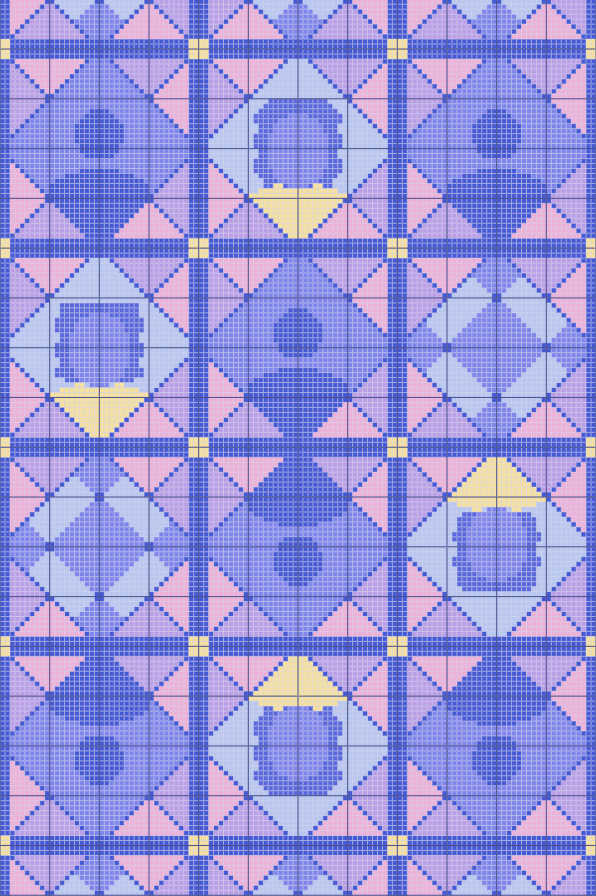
Give the GLSL for this pattern, as a WebGL 1 fragment shader.

```glsl
precision highp float;
// A cross-stitch quilt chart: pinwheel-cornered diamond blocks, sashing and ruled grid lines.

uniform vec2 u_resolution;

const vec2 CHART = vec2(120.0, 180.0); // stitches across and down
const float BLOCK = 40.0;              // stitches per block
const float TOP_MARGIN = 9.85;         // stitches above the first sash

const vec3 NAVY = vec3(0.27, 0.35, 0.83);
const vec3 PERIWINKLE = vec3(0.49, 0.52, 0.92);
const vec3 LAVENDER = vec3(0.73, 0.62, 0.90);
const vec3 PINK = vec3(0.93, 0.69, 0.84);
const vec3 SKY = vec3(0.72, 0.78, 0.94);
const vec3 CREAM = vec3(0.96, 0.88, 0.62);
const vec3 RULE_LIGHT = vec3(0.84, 0.83, 0.92);
const vec3 RULE_DARK = vec3(0.20, 0.23, 0.48);

float diamond(vec2 p) {
  return abs(p.x) + abs(p.y);
}

float ellipse(vec2 p, vec2 center, vec2 radius) {
  return length((p - center) / radius);
}

bool sameIndex(float a, float b) {
  return abs(a - b) < 0.5;
}

float wrap3(float n) {
  return floor(mod(n + 0.5, 3.0));
}

// Four corner patches, each split into a pink and a lavender triangle.
vec3 pinwheel(vec2 p) {
  float split = abs(p.x) - abs(p.y);
  if (abs(split) < 0.5) return NAVY;
  return p.x * p.y * split > 0.0 ? PINK : LAVENDER;
}

// A disc floating above a broad dome.
vec3 discAndDome(vec2 p) {
  bool disc = ellipse(p, vec2(0.0, 2.8), vec2(5.0)) < 1.0;
  bool dome = p.y < -10.0 || ellipse(p, vec2(0.0, -10.0), vec2(10.8, 6.0)) < 1.0;
  return disc || dome ? NAVY : PERIWINKLE;
}

// Nine small squares on point with knots where they meet.
vec3 ninePatch(vec2 p) {
  vec2 a = abs(p);
  float knot = min(max(abs(a.x - 10.0), a.y), max(a.x, abs(a.y - 10.0)));
  if (knot < 1.0) return NAVY;
  return diamond(p) > 10.0 && abs(a.x - a.y) < 10.0 ? SKY : PERIWINKLE;
}

// A plain hooded medallion above a scalloped collar; the hood varies by block.
vec3 medallion(vec2 p, float variant) {
  float collarTop = -7.0 - 0.4 * abs(abs(p.x) - 4.0);
  if (p.y < collarTop) return CREAM;
  if (ellipse(p, vec2(0.0, -0.5), vec2(6.4, 7.6)) < 1.0) return PERIWINKLE;
  float ripple = 0.5 * sin(p.y * 1.3 + variant * 2.0);
  vec2 halfSize = vec2(8.6 + ripple, 9.0 - 0.5 * mod(variant, 3.0));
  vec2 edge = abs(p - vec2(0.0, 1.0)) / halfSize;
  float hood = pow(edge.x, 5.0) + pow(edge.y, 5.0);
  return hood < 1.0 ? mix(NAVY, PERIWINKLE, 0.35) : SKY;
}

// Colour of the stitch under a chart position measured down from the first sash.
vec3 stitchColor(vec2 position) {
  vec2 stitch = floor(position) + 0.5;
  vec2 block = floor(stitch / BLOCK);
  vec2 p = (mod(stitch, BLOCK) - 0.5 * BLOCK) * vec2(1.0, -1.0);

  // Sashing with cream cornerstones.
  vec2 inSash = step(vec2(18.0), abs(p));
  if (inSash.x * inSash.y > 0.5) return CREAM;
  if (inSash.x + inSash.y > 0.5) return NAVY;

  // Motifs step diagonally through the blocks.
  bool border = block.y < -0.5 || block.y > 3.5;
  bool isMedallion = !border && sameIndex(block.x, wrap3(10.0 - block.y));
  bool isNinePatch = border || sameIndex(block.x, wrap3(block.y + 1.0));
  bool mirrored = isNinePatch && !isMedallion && mod(block.x + block.y, 2.0) < 0.5;

  float d = diamond(p);
  if (abs(d - 20.0) < 0.5) return NAVY;
  if (d > 20.0) return pinwheel(mirrored ? vec2(-p.x, p.y) : p);
  if (block.y > 1.5) p.y = -p.y;
  if (isMedallion) return medallion(p, block.y);
  if (isNinePatch) return ninePatch(p);
  return discAndDome(p);
}

// Pixel coverage of evenly spaced lines, box filtered.
float ruleCoverage(float x, float period, float width, float pixel) {
  float d = abs(mod(x + 0.5 * period, period) - 0.5 * period);
  float right = min(d + 0.5 * pixel, 0.5 * width);
  float left = max(d - 0.5 * pixel, -0.5 * width);
  return clamp((right - left) / pixel, 0.0, 1.0);
}

float grid(vec2 p, float period, float width, vec2 pixel) {
  return max(ruleCoverage(p.x, period, width, pixel.x), ruleCoverage(p.y, period, width, pixel.y));
}

void main() {
  vec2 uv = gl_FragCoord.xy / u_resolution;
  vec2 pixel = CHART / u_resolution;
  vec2 position = vec2(uv.x, 1.0 - uv.y) * CHART - vec2(0.0, TOP_MARGIN);

  // Average nine samples to smooth stitch edges.
  vec3 color = vec3(0.0);
  for (int i = 0; i < 9; i++) {
    vec2 tap = vec2(mod(float(i), 3.0), floor(float(i) / 3.0)) - 1.0;
    color += stitchColor(position + tap * pixel / 3.0) / 9.0;
  }

  color = mix(color, RULE_LIGHT, 0.65 * grid(position, 1.0, 0.2, pixel));
  color = mix(color, RULE_DARK, 0.8 * grid(position, 10.0, 0.22, pixel));
  gl_FragColor = vec4(color, 1.0);
}
```
